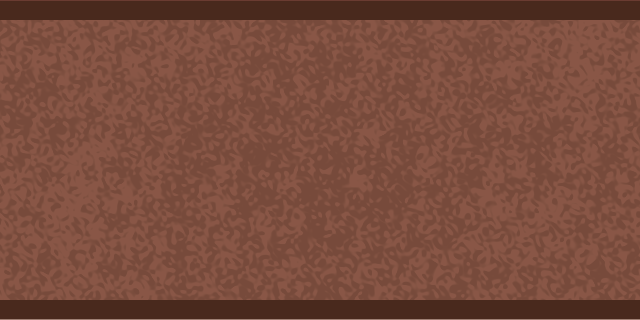
This texture is drawn by a Shadertoy shader. Its source:

```glsl
// Mottled reddish-brown panel between two dark horizontal bands.

// Sum of sine waves in golden-angle directions: an even, grainless mottle.
float waveField(vec2 p, float lowFreq, float highFreq) {
    float sum = 0.0;
    for (int i = 0; i < 18; i++) {
        float k = float(i);
        float angle = k * 2.39996;
        float freq = mix(lowFreq, highFreq, fract(k * 0.618));
        sum += sin(dot(p, vec2(cos(angle), sin(angle))) * freq + k * k * 1.7);
    }
    return sum / 3.0;
}

// Soft round patch of lighter or darker density.
float patchAt(vec2 p, vec2 centre, float radius) {
    vec2 d = (p - centre) / radius;
    return exp(-dot(d, d));
}

void mainImage(out vec4 fragColor, in vec2 fragCoord) {
    vec2 p = fragCoord / iResolution.y;
    float pixel = 1.0 / iResolution.y;

    // Broad drift: paler corners, darker middle
    float drift = 0.12 * waveField(p + 3.0, 6.0, 18.0);
    drift += 0.35 * patchAt(p, vec2(0.30, 0.84), 0.28);
    drift += 0.55 * patchAt(p, vec2(1.92, 0.86), 0.28);
    drift += 0.50 * patchAt(p, vec2(0.22, 0.40), 0.18);
    drift += 0.60 * patchAt(p, vec2(1.67, 0.33), 0.14);
    drift += 0.30 * patchAt(p, vec2(0.10, 0.15), 0.20);
    drift -= 0.40 * patchAt(p, vec2(0.85, 0.50), 0.22);
    drift -= 0.35 * patchAt(p, vec2(1.30, 0.42), 0.22);
    drift -= 0.30 * patchAt(p, vec2(0.15, 0.66), 0.15);

    // Clumps of flecks, with finer flecks curled by a slight bend
    vec2 bend = 0.005 * sin(p.yx * 59.0 + 2.0 * sin(p * 37.0));
    float clumps = waveField(p + bend + 7.0, 28.0, 95.0);
    float flecks = waveField(p + bend, 130.0, 340.0);
    float mottle = 0.45 * clumps + 0.85 * flecks + drift;
    float tone = smoothstep(-0.6, 0.9, mottle);
    vec3 color = mix(vec3(0.468, 0.292, 0.232), vec3(0.536, 0.339, 0.275), tone);

    // Dark bands along the top and bottom
    float fromMiddle = abs(p.y - 0.5);
    float band = smoothstep(-0.5 * pixel, 0.5 * pixel, fromMiddle - 0.4375);
    color = mix(color, vec3(0.286, 0.161, 0.114), band);

    // Hairlines on the outer edges
    float hairline = smoothstep(0.4965, 0.4985, fromMiddle);
    vec3 rim = p.y > 0.5 ? vec3(0.43, 0.24, 0.20) : vec3(0.66, 0.54, 0.49);
    color = mix(color, rim, hairline * 0.9);

    fragColor = vec4(color, 1.0);
}
```
